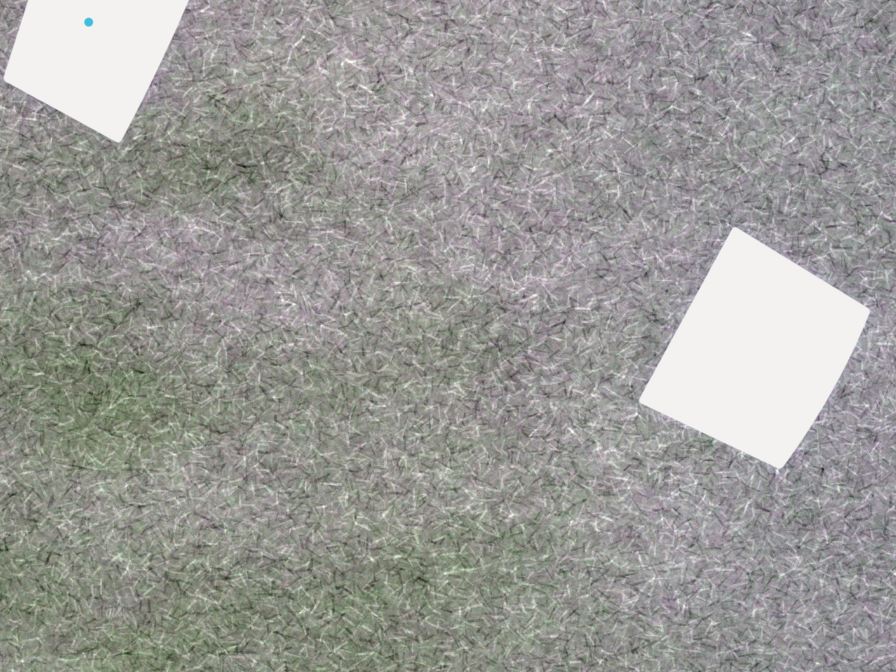
This texture is drawn by a WebGL 2 fragment shader. Its source:

```glsl
#version 300 es
precision highp float;
// Dry, patchy grass seen from above, with two overexposed white sheets lying on it.

uniform vec2 u_resolution;
out vec4 outColor;

const vec3 STRAW = vec3(0.605, 0.583, 0.592);
const vec3 GREEN = vec3(0.515, 0.555, 0.465);
const vec3 HAZE = vec3(0.60, 0.60, 0.65);
const vec3 PAPER = vec3(0.952, 0.950, 0.947);
const vec3 CYAN = vec3(0.25, 0.74, 0.86);
const vec2 DOT_CENTRE = vec2(0.132, 0.967);
const float DOT_RADIUS = 0.0065;
const float CORNER = 0.006;
const float BLADE_CELL = 0.0145;
const float BLADE_CONTRAST = 0.125;
const float GRAIN_CONTRAST = 0.24;
const int BLADE_LAYERS = 4;

// Sheet corners, clockwise from the top left
const vec2 SHEET_A[4] = vec2[4](vec2(0.058, 1.05), vec2(0.302, 1.05),
                                vec2(0.178, 0.786), vec2(0.004, 0.881));
const vec2 SHEET_B[4] = vec2[4](vec2(1.092, 0.664), vec2(1.296, 0.539),
                                vec2(1.162, 0.301), vec2(0.949, 0.402));

// Ground patches: centre, radius, strength (negative is darker and greener)
const int PATCHES = 12;
const vec4 PATCH[PATCHES] = vec4[PATCHES](
  vec4(0.30, 0.73, 0.15, -0.75), vec4(0.08, 0.48, 0.14, -0.75),
  vec4(0.15, 0.38, 0.12, -0.75), vec4(0.65, 0.46, 0.14, -0.60),
  vec4(0.66, 0.18, 0.10, -0.55), vec4(0.40, 0.06, 0.15, -0.65),
  vec4(0.97, 0.73, 0.11, -0.45), vec4(0.70, 0.86, 0.24, 0.65),
  vec4(0.38, 0.60, 0.14, 0.40), vec4(0.87, 0.36, 0.12, 0.55),
  vec4(0.24, 0.28, 0.10, 0.45), vec4(0.95, 0.15, 0.16, 0.40));

// Integer hash giving three values in 0..1
vec3 hash3(vec2 cell, int seed) {
  uvec3 v = uvec3(ivec3(ivec2(cell), seed)) * 1664525u + 1013904223u;
  v.x += v.y * v.z; v.y += v.z * v.x; v.z += v.x * v.y;
  v ^= v >> 16u;
  v.x += v.y * v.z; v.y += v.z * v.x; v.z += v.x * v.y;
  return vec3(v >> 8u) / 16777216.0;
}

// Three independent channels of value noise
vec3 noise3(vec2 p, int seed) {
  vec2 i = floor(p), f = fract(p);
  f = f * f * (3.0 - 2.0 * f);
  return mix(mix(hash3(i, seed), hash3(i + vec2(1, 0), seed), f.x),
             mix(hash3(i + vec2(0, 1), seed), hash3(i + vec2(1, 1), seed), f.x), f.y);
}

vec3 fbm3(vec2 p, int seed) {
  vec3 sum = vec3(0.0);
  float amp = 0.5;
  for (int k = 0; k < 4; k++) {
    sum += amp * (noise3(p, seed + k) - 0.5);
    p = p * 2.03 + 7.1;
    amp *= 0.6;
  }
  return sum;
}

// Distance to a convex sheet; bow swells the edge between corners 1 and 2
float sheet(vec2 p, vec2 c[4], float bow) {
  float d = -1.0;
  for (int k = 0; k < 4; k++) {
    vec2 a = c[k], e = c[(k + 1) % 4] - a;
    float t = clamp(dot(p - a, e) / dot(e, e), 0.0, 1.0);
    float swell = k == 1 ? 4.0 * bow * t * (1.0 - t) : 0.0;
    float side = dot(p - a, normalize(vec2(-e.y, e.x))) - swell;
    // Smooth maximum rounds the corners
    float h = max(CORNER - abs(d - side), 0.0) / CORNER;
    d = max(d, side) + 0.25 * h * h * CORNER;
  }
  return d;
}

// Scattered light and dark blades: x is brightness, y is hue shift
vec2 blades(vec2 p, int seed, float px) {
  vec2 cell = floor(p / BLADE_CELL), sum = vec2(0.0);
  for (int j = -1; j <= 1; j++) for (int i = -1; i <= 1; i++) {
    vec2 id = cell + vec2(i, j);
    vec3 r = hash3(id, seed), s = hash3(id, seed + 50);
    vec2 q = p - (id + r.xy) * BLADE_CELL;
    float angle = 6.2832 * r.z;
    vec2 dir = vec2(cos(angle), sin(angle) * 0.8);
    float reach = BLADE_CELL * mix(0.25, 0.85, s.x);
    q -= dir * clamp(dot(q, dir) / dot(dir, dir), -reach, reach);
    float width = mix(0.0007, 0.0016, s.y);
    float cover = 1.0 - smoothstep(width - px * 0.5, width + px, length(q));
    sum += cover * vec2(s.z * 2.0 - 0.95, r.x - 0.5);
  }
  return sum;
}

vec3 grass(vec2 p, float px) {
  // Broad patches, stretched sideways and broken up by noise
  vec3 broad = fbm3(p * vec2(5.0, 9.0), 3);
  vec2 warped = p + 0.08 * broad.xy;
  float patchy = 0.0;
  for (int k = 0; k < PATCHES; k++) {
    vec2 d = (warped - PATCH[k].xy) / (PATCH[k].z * vec2(1.3, 0.65));
    patchy += PATCH[k].w * exp(-dot(d, d));
  }
  float low = smoothstep(0.6, 0.0, p.y) * smoothstep(1.4, 0.6, p.x);
  float green = 0.16 + 0.5 * low - 0.45 * patchy + 0.9 * broad.z;
  vec3 color = mix(STRAW, GREEN, clamp(green, 0.0, 1.0));
  color = mix(color, HAZE, 0.45 * smoothstep(0.55, 1.3, p.x));
  color += 0.055 * patchy + 0.08 * broad.x;

  // Tufts, fine grain and blades
  vec3 tuft = fbm3(p * vec2(38.0, 55.0), 11);
  vec3 grain = fbm3(p * 190.0, 23);
  vec2 stroke = vec2(0.0);
  for (int k = 0; k < BLADE_LAYERS; k++)
    stroke += blades(p + float(k) * vec2(0.31, 0.17), 100 + k, px);
  color += 0.12 * tuft.x + GRAIN_CONTRAST * grain.x + BLADE_CONTRAST * stroke.x;
  float hue = 0.06 * tuft.y + 0.09 * grain.y + 0.035 * stroke.y;
  color += hue * vec3(0.55, -0.5, 0.5) + 0.07 * grain.z * vec3(0.4, 0.0, -0.7);

  // Lens falloff towards the corners
  vec2 off = p - vec2(0.667, 0.5);
  return color * (1.02 - 0.09 * dot(off, off));
}

void main() {
  vec2 p = gl_FragCoord.xy / u_resolution.y;
  float px = 1.0 / u_resolution.y;
  float d = min(sheet(p, SHEET_A, 0.004), sheet(p, SHEET_B, 0.009));
  vec3 color = grass(p, px);
  color += vec3(0.02, 0.02, 0.045) * exp(-max(d, 0.0) / 0.012);
  vec3 paper = mix(CYAN, PAPER, smoothstep(-px, px, length(p - DOT_CENTRE) - DOT_RADIUS));
  color = mix(paper, color, smoothstep(-px, px, d));
  outColor = vec4(clamp(color, 0.0, 1.0), 1.0);
}
```
